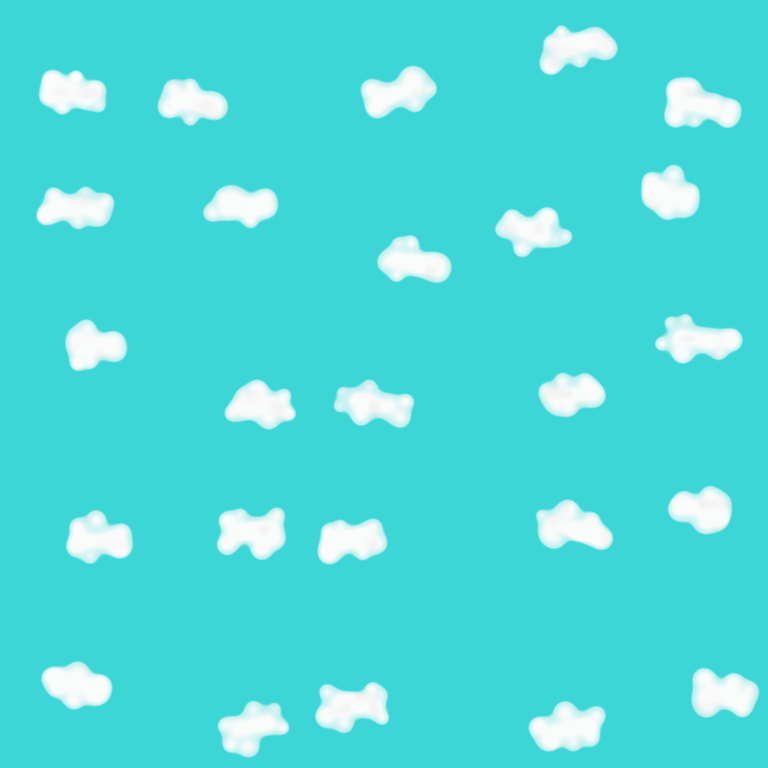
Write a Shadertoy shader that draws this pattern.

```glsl
#define GRID 5.0            // clouds per side of the tile
#define JITTER vec2(0.5, 0.6) // wander inside a cell, in cells
#define REACH vec2(0.039, 0.022) // how far the lobes sit from the centre
#define LOBES 6
#define BLEND 0.014         // roundness of the joints between lobes
#define TILT 0.6            // range of cloud rotation, radians
#define EDGE 0.0026         // width of the outline
#define RIM 0.010           // mean width of the translucent rim
#define SKY vec3(0.24, 0.84, 0.84)
#define WHITE vec3(0.982, 0.984, 0.984)
#define SHADE vec3(0.935, 0.935, 0.94)

const float TAU = 6.2831853;

uint pcg(uint v) {
    v = v * 747796405u + 2891336453u;
    v = ((v >> ((v >> 28u) + 4u)) ^ v) * 277803737u;
    return (v >> 22u) ^ v;
}

// Three random values from a lattice cell and a seed
vec3 hash(vec2 cell, int seed) {
    uint a = pcg(uint(cell.x) + pcg(uint(cell.y) + pcg(uint(seed))));
    uint b = pcg(a);
    uint c = pcg(b);
    return vec3(uvec3(a, b, c) >> 8u) / 16777216.0;
}

// Value noise that wraps after the given whole period
float noise(vec2 uv, float period) {
    vec2 p = uv * period, i = floor(p), f = fract(p);
    f = f * f * (3.0 - 2.0 * f);
    vec2 lo = mod(i, period), hi = mod(i + 1.0, period);
    float bottom = mix(hash(lo, 90).x, hash(vec2(hi.x, lo.y), 90).x, f.x);
    float top = mix(hash(vec2(lo.x, hi.y), 90).x, hash(hi, 90).x, f.x);
    return mix(bottom, top, f.y);
}

float smoothMin(float a, float b, float k) {
    float h = max(k - abs(a - b), 0.0) / k;
    return min(a, b) - h * h * k * 0.25;
}

// Distance to one cloud: a flat core with a ring of uneven lobes
float cloud(vec2 p, vec2 cell) {
    vec3 form = hash(cell, 1);
    float angle = (form.x - 0.5) * TILT;
    float c = cos(angle), s = sin(angle);
    p = mat2(c, -s, s, c) * p;

    vec2 reach = REACH * mix(vec2(0.85), vec2(1.15), form.yz);
    float d = length(vec2(max(abs(p.x) - 0.02, 0.0), p.y)) - 0.018;
    for (int i = 0; i < LOBES; i++) {
        vec3 r = hash(cell, 10 + i);
        float turn = (float(i) + 0.9 * r.x) / float(LOBES) * TAU;
        vec2 centre = reach * vec2(cos(turn), sin(turn)) * mix(0.8, 1.12, r.y);
        d = smoothMin(d, length(p - centre) - mix(0.0075, 0.0165, r.z), BLEND);
    }
    return d;
}

// Nearest cloud on the wrapping grid
float clouds(vec2 uv) {
    vec2 home = floor(uv * GRID);
    float d = 1.0;
    for (int y = -1; y <= 1; y++)
    for (int x = -1; x <= 1; x++) {
        vec2 cell = home + vec2(x, y);
        vec2 id = mod(cell, GRID);
        vec2 centre = (cell + 0.5 + (hash(id, 0).xy - 0.5) * JITTER) / GRID;
        d = min(d, cloud(uv - centre, id));
    }
    return d;
}

void mainImage(out vec4 fragColor, in vec2 fragCoord) {
    vec2 uv = fragCoord / iResolution.xy;
    float pixel = 1.0 / min(iResolution.x, iResolution.y);
    float depth = -clouds(uv);

    // Crisp outline, then a soft rim of uneven width
    float outline = smoothstep(-0.5 * pixel, max(EDGE, pixel), depth);
    float rim = RIM * mix(0.5, 1.5, noise(uv, 40.0));
    float cover = outline * mix(0.66, 1.0, smoothstep(0.0, rim, depth));

    // Faint grey patches in the body
    float patches = smoothstep(0.55, 1.0, noise(uv + 0.37, 56.0));
    vec3 body = mix(WHITE, SHADE, 0.6 * patches);

    fragColor = vec4(mix(SKY, body, cover), 1.0);
}
```
